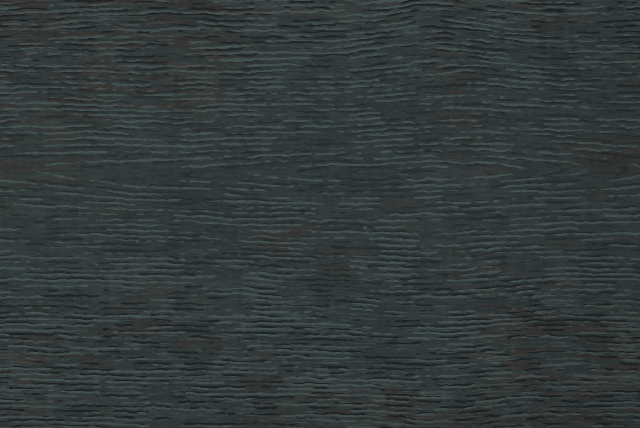
Reproduce this texture procedurally as a Shadertoy shader.

```glsl
// Dark teal-stained oak board with brushed, open grain.
// Stretched elliptical growth rings are warped by noise, then broken into
// thin ragged dashes and dark pores, over fine fibres and brown stains.

#define RING_COUNT 78.0
#define HEART vec2(1.0, 0.6)
#define WARP 0.020
#define RIDGE_STRENGTH 0.85
#define PORE_STRENGTH 0.75
#define STAIN_STRENGTH 0.80
#define DARK_WOOD vec3(0.152, 0.186, 0.196)
#define LIGHT_WOOD vec3(0.222, 0.255, 0.254)
#define RIDGE_TEAL vec3(0.285, 0.342, 0.342)
#define STAIN_BROWN vec3(0.206, 0.202, 0.187)
#define PORE_BLACK vec3(0.090, 0.105, 0.114)

float hash(vec2 p) {
    return fract(sin(dot(p, vec2(127.1, 311.7))) * 43758.545);
}

float noise(vec2 p) {
    vec2 i = floor(p);
    vec2 f = fract(p);
    f = f * f * (3.0 - 2.0 * f);
    return mix(mix(hash(i), hash(i + vec2(1.0, 0.0)), f.x),
               mix(hash(i + vec2(0.0, 1.0)), hash(i + vec2(1.0, 1.0)), f.x), f.y);
}

float fbm(vec2 p) {
    float sum = 0.0;
    float weight = 0.5;
    for (int i = 0; i < 4; i++) {
        sum += weight * noise(p);
        p = p * 2.03 + 17.3;
        weight *= 0.5;
    }
    return sum / 0.9375;
}

// x: distance from the heart line in rings, y: relative steepness of the field
vec2 ringField(vec2 p) {
    vec2 d = p - HEART;
    float knot = exp(-pow((p.x - 1.04) / 0.17, 2.0));
    d.y -= 0.022 * knot * smoothstep(0.0, 0.3, d.y);
    d.y += 0.016 * knot * smoothstep(0.0, 0.3, -d.y);
    d.y += WARP * (noise(p * vec2(2.5, 5.0)) - 0.5);
    d.y += 0.35 * WARP * (noise(p * vec2(9.0, 18.0) + 5.0) - 0.5);
    d.y += 0.22 * WARP * (noise(p * vec2(36.0, 60.0) + 9.0) - 0.5);
    d.y += 0.12 * WARP * (noise(p * vec2(95.0, 110.0) + 13.0) - 0.5);
    float stretch = d.x < 0.0 ? 0.05 : 0.09;
    vec2 q = vec2(d.x * stretch, d.y);
    float radius = length(q) + 0.0001;
    float steepness = length(vec2(q.x * stretch, q.y)) / radius;
    return vec2(RING_COUNT * radius, clamp(steepness, 0.3, 1.0));
}

// Line at a given phase of every ring
float ringLine(float ring, float phase, float halfWidth) {
    float offset = abs(fract(ring - phase + 0.5) - 0.5);
    return 1.0 - smoothstep(0.35 * halfWidth, halfWidth, offset);
}

void mainImage(out vec4 fragColor, in vec2 fragCoord) {
    vec2 p = fragCoord / iResolution.y;
    float aspect = iResolution.x / iResolution.y;
    vec2 field = ringField(p);
    float ring = field.x;
    float outer = smoothstep(0.10, 0.40, abs(p.y - HEART.y));

    // Fine fibres, grit and broad tone
    float fibre = 0.55 * noise(p * vec2(22.0, 190.0))
                + 0.45 * noise(p * vec2(80.0, 300.0) + 3.0);
    float grit = noise(p * vec2(190.0, 330.0) + 30.0);
    float tone = fbm(p * vec2(2.5, 6.0) + 21.0);
    float light = 0.5 + 0.85 * (fibre - 0.5) + 0.40 * (grit - 0.5) + 0.45 * (tone - 0.5);
    vec3 color = mix(DARK_WOOD, LIGHT_WOOD, clamp(light, 0.0, 1.0));

    // Brown shows through in streaks, and in smoky patches beside the knot
    vec2 k = p - vec2(1.06, 0.77);
    k.x += 0.25 * k.y;
    k *= vec2(18.0, 8.0);
    float stain = smoothstep(0.35, 0.70, fbm(p * vec2(2.5, 5.0) + 40.0));
    stain = max(stain, exp(-dot(k, k)));
    float streak = smoothstep(0.40, 0.65, noise(p * vec2(14.0, 130.0) + 60.0));
    vec3 brown = STAIN_BROWN * (0.84 + 0.32 * light);
    color = mix(color, brown, STAIN_STRENGTH * mix(0.25, 1.0, stain) * mix(0.25, 1.0, streak));

    // Dark pores on the ring edges, denser away from the heart
    float poreMask = 0.7 * noise(p * vec2(24.0, 95.0) + 80.0)
                   + 0.3 * noise(p * vec2(85.0, 150.0) + 90.0);
    float pore = ringLine(ring, 0.24, 0.27 * field.y) * smoothstep(0.46, 0.60, poreMask);
    color = mix(color, PORE_BLACK, PORE_STRENGTH * pore * mix(0.45, 1.0, outer));

    // Thin pale dashes following the rings, with ragged ends
    float ridgeMask = 0.65 * noise(p * vec2(13.0, 75.0) + 120.0)
                    + 0.35 * noise(p * vec2(75.0, 140.0) + 130.0);
    float ridge = ringLine(ring, 0.58, 0.28 * field.y) * smoothstep(0.42, 0.58, ridgeMask);
    float fineMask = noise(p * vec2(26.0, 130.0) + 150.0);
    float fine = ringLine(ring * 1.5, 0.1, 0.32) * smoothstep(0.55, 0.72, fineMask);
    ridge = max(ridge, 0.6 * outer * fine);
    color = mix(color, RIDGE_TEAL, RIDGE_STRENGTH * ridge * (0.60 + 0.40 * grit));

    // Gentle falloff toward the right and bottom edges
    float shade = 1.03 - 0.10 * smoothstep(0.7 * aspect, aspect, p.x) * (1.0 - 0.6 * p.y);
    shade -= 0.06 * (1.0 - smoothstep(0.0, 0.12, p.y));
    fragColor = vec4(color * shade, 1.0);
}
```
